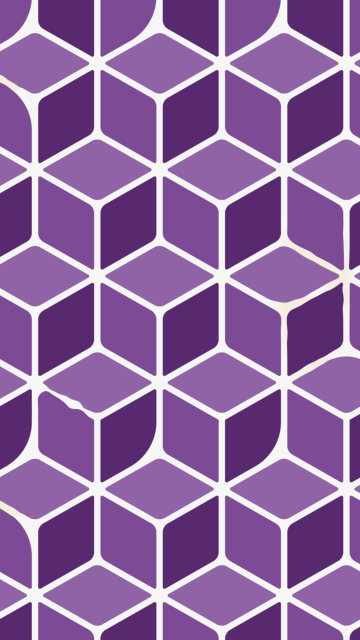
Reproduce this pattern procedurally as a Shadertoy shader.

```glsl
// Tumbling-block cubes: a hexagonal grid, each cell split into three rounded rhombi
// with pale grout between them. Some rows have softer corners, and noise adds
// wavering edges and cream stains in a few worn spots.

#define COLUMNS 2.89               // cubes across the canvas
#define ORIGIN vec2(0.281, 4.404)  // centre of cube (0, 0), in cube widths
#define STRETCH 1.0137             // slight vertical squash of the cubes
#define GROUT 0.051                // line width, in cube widths
#define OBTUSE_RADIUS 0.085
#define ACUTE_RADIUS 0.014
#define SOFT_RADIUS 0.42           // worn, extra round corners
#define TOP_COLOR vec3(0.56, 0.39, 0.65)
#define LEFT_COLOR vec3(0.49, 0.29, 0.59)
#define RIGHT_COLOR vec3(0.35, 0.16, 0.44)
#define GROUT_COLOR vec3(0.965, 0.965, 0.955)
#define STAIN_COLOR vec3(0.96, 0.93, 0.87)

const float ROW = 0.8660254;       // row spacing of the hexagonal grid

float hash(vec2 p) {
    return fract(sin(dot(p, vec2(127.1, 311.7))) * 43758.55);
}

float noise(vec2 p) {
    vec2 i = floor(p), f = fract(p);
    f = f * f * (3.0 - 2.0 * f);
    return mix(mix(hash(i), hash(i + vec2(1, 0)), f.x),
               mix(hash(i + vec2(0, 1)), hash(i + vec2(1, 1)), f.x), f.y);
}

// Soft elliptical mask: 1 at the centre, 0 outside the radii
float spot(vec2 p, vec2 centre, vec2 radii) {
    return 1.0 - smoothstep(0.6, 1.0, length((p - centre) / radii));
}

// Round the meeting of two edges whose normals have the given cosine
float roundCorner(float a, float b, float cosine, float radius) {
    a += radius;
    b += radius;
    bool inCone = min(a - b * cosine, b - a * cosine) > 0.0;
    float reach = sqrt(max(a * a + b * b - 2.0 * a * b * cosine, 0.0) / (1.0 - cosine * cosine));
    return (inCone ? reach : max(a, b)) - radius;
}

// Signed distance to a rhombus with its long axis along x
float rhombus(vec2 p, float obtuse, float acute) {
    vec2 q = abs(p) * vec2(0.5, ROW);
    float inset = 0.25 - 0.5 * GROUT;
    float edge = q.x + q.y - inset;
    float tip = roundCorner(edge, q.y - q.x - inset, 0.5, obtuse);
    float side = roundCorner(edge, q.x - q.y - inset, -0.5, acute);
    return max(tip, side);
}

// Offset from the centre of the nearest hexagon
vec2 hexLocal(vec2 p) {
    vec2 period = vec2(1.0, 2.0 * ROW);
    vec2 a = p - period * round(p / period);
    vec2 b = p - period * (round(p / period - 0.5) + 0.5);
    return dot(a, a) < dot(b, b) ? a : b;
}

void mainImage(out vec4 fragColor, in vec2 fragCoord) {
    float pixel = COLUMNS / iResolution.x;
    vec2 p = fragCoord * pixel * vec2(1.0, STRETCH) - ORIGIN;

    // Cube cell and its indices
    vec2 local = hexLocal(p);
    vec2 centre = p - local;
    float row = round(centre.y / ROW);
    float column = floor(centre.x + 0.01);
    float phase = mod(row + 0.01, 4.0);
    bool seamRow = phase > 0.5 && phase < 1.5;
    bool plainRow = phase < 0.5;

    // Pick the face: 0 top, 1 left, 2 right
    vec2 axis = vec2(0.0, 1.0);
    int face = 0;
    if (dot(local, vec2(-ROW, -0.5)) > dot(local, axis)) { axis = vec2(-ROW, -0.5); face = 1; }
    if (dot(local, vec2(ROW, -0.5)) > dot(local, axis)) { axis = vec2(ROW, -0.5); face = 2; }
    vec2 facePos = vec2(dot(local, vec2(axis.y, -axis.x)), dot(local, axis) - ROW / 3.0);
    bool outer = facePos.y > 0.0;

    // Corner wear by row and cube
    float obtuse = OBTUSE_RADIUS, acute = ACUTE_RADIUS;
    if (seamRow && face == 2 && outer) obtuse = SOFT_RADIUS;
    if (seamRow && face > 0 && !outer) obtuse = 0.0;
    if (plainRow && column == 0.0 && face == 1 && !outer) obtuse = SOFT_RADIUS;
    if (column == 2.0 && face == 0 && (row == -2.0 && !outer || row == -3.0 && outer)) obtuse = 0.3;
    if (seamRow && column == 0.0 && face == 1 && facePos.x * axis.x < 0.0) acute = 0.05;

    // Worn spots, repeating every four rows on the left
    float period = 4.0 * ROW;
    vec2 worn = vec2(p.x, p.y - period * round((p.y - 0.126) / period));
    vec2 seam = vec2(p.x, p.y - period * round((p.y + 2.484) / period));
    float grain = noise(p * 11.0);
    float waver = spot(seam, vec2(0.25, -2.484), vec2(0.3, 0.22));
    float stain = spot(p, vec2(2.25, -1.58), vec2(0.36, 0.85)) * smoothstep(0.25, 0.5, noise(p * 4.0 + 7.0));
    stain = max(stain, spot(worn, vec2(-0.227, 0.126), vec2(0.15, 0.1)));

    // Face shape and colours
    float d = rhombus(facePos, obtuse, acute);
    d += (grain - 0.5) * (0.045 * waver + 0.02 * stain);
    bool swapped = row > 0.5;
    vec3 sideColor = ((face == 1) != swapped) ? LEFT_COLOR : RIGHT_COLOR;
    vec3 faceColor = face == 0 ? TOP_COLOR : sideColor;
    vec3 groutColor = mix(GROUT_COLOR, STAIN_COLOR, stain);
    fragColor = vec4(mix(faceColor, groutColor, smoothstep(-0.8 * pixel, 0.8 * pixel, d)), 1.0);
}
```
